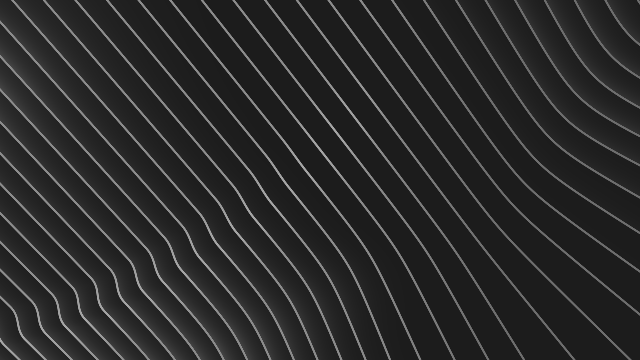
Write a WebGL 1 fragment shader that draws this background.

```glsl
precision highp float;
// Dark layered sheets whose thin bright rims sweep diagonally across the canvas.
// Each rim is a curve x(y): a straight run, a small ripple and a soft knee that
// vary smoothly with the rim index; a faint glow spreads to the right of each rim.

uniform vec2 u_resolution;

const float CANVAS_HEIGHT = 432.0;  // layout units from top to bottom
const float RIM_HALF_WIDTH = 1.4;
const float GLOW_REACH = 13.0;
const float SHEET_GRAY = 0.108;

// Smooth version of max(d, 0)
float softRamp(float d, float softness) {
  return 0.5 * (d + sqrt(d * d + softness * softness));
}

float bell(float d, float width) {
  return exp(-d * d / (width * width));
}

// Height of the ripple on rim k
float rippleHeight(float k) {
  return 275.0 - 15.7 * k - 0.44 * k * k;
}

// Height of the knee on rim k
float kneeHeight(float k) {
  return min(max(370.0 - 13.5 * k, 300.0), 520.5 - 24.5 * k);
}

// Horizontal position of rim k at height y, measured down from the top
float rimPath(float k, float y) {
  float start = 15.0 + 37.9 * k - 3.0 * max(k - 14.0, 0.0);
  float upperSlope = 0.88 - 0.0145 * k - 0.02 * max(k - 11.0, 0.0);
  float gentleSlope = 0.4 + 0.05 * max(k - 4.0, 0.0);
  float lowerSlope = min(2.1, max(0.2 * k - 0.98, gentleSlope));
  float bend = (lowerSlope - upperSlope) * softRamp(y - kneeHeight(k), 30.0);
  float rippleSize = clamp(11.0 - 1.8 * k, 0.0, 22.0);
  float ripple = rippleSize * smoothstep(-20.0, 20.0, y - rippleHeight(k));
  return start + upperSlope * y + bend - ripple;
}

// Signed distance to rim k, positive on its right
float rimDistance(float k, vec2 p) {
  float x = rimPath(k, p.y);
  float slope = rimPath(k, p.y + 1.0) - x;
  return (p.x - x) / sqrt(1.0 + slope * slope);
}

// Glow beside rim k: strong at both sides of the canvas, weak in the middle
float glowStrength(float k, vec2 p) {
  float left = 1.0 - smoothstep(-5.0, 6.0, k);
  float right = smoothstep(11.0, 17.0, k);
  float afterRipple = smoothstep(-40.0, 20.0, p.y - rippleHeight(k));
  float knee = bell(p.y - kneeHeight(k) - 20.0, 45.0);
  float lowerBend = knee * (1.0 - smoothstep(3.0, 6.0, k));
  float edgeLight = bell(length(p - vec2(0.0, 90.0)), 70.0);
  return left * (0.08 + 0.06 * afterRipple) + 0.10 * right
       + 0.05 * lowerBend + 0.09 * edgeLight;
}

// Gray of the rim itself
float rimTone(float k, vec2 p) {
  float tone = mix(0.55, 0.43, smoothstep(400.0, 620.0, p.x));
  float highlight = bell(p.y - rippleHeight(k) - 15.0, 35.0);
  return tone + 0.1 * highlight * (1.0 - smoothstep(7.0, 11.0, k));
}

void main() {
  float unitsPerPixel = CANVAS_HEIGHT / u_resolution.y;
  vec2 p = gl_FragCoord.xy * unitsPerPixel;
  p.y = CANVAS_HEIGHT - p.y;

  float glow = 0.0;
  float rim = 0.0;
  for (int i = -14; i <= 22; i++) {
    float k = float(i);
    float d = rimDistance(k, p);
    // The nearest rim on the left hides the glow of those behind it
    if (d > 0.0) glow = glowStrength(k, p) * exp(-d / GLOW_REACH);
    float cover = 1.0 - smoothstep(RIM_HALF_WIDTH - 0.5 * unitsPerPixel,
                                   RIM_HALF_WIDTH + 0.5 * unitsPerPixel, abs(d));
    rim = max(rim, cover * rimTone(k, p));
  }

  // Broad faint light in the upper left
  float sheet = SHEET_GRAY + 0.025 * bell(length(p - vec2(30.0, 50.0)), 150.0);
  gl_FragColor = vec4(vec3(max(sheet + glow, rim)), 1.0);
}
```
